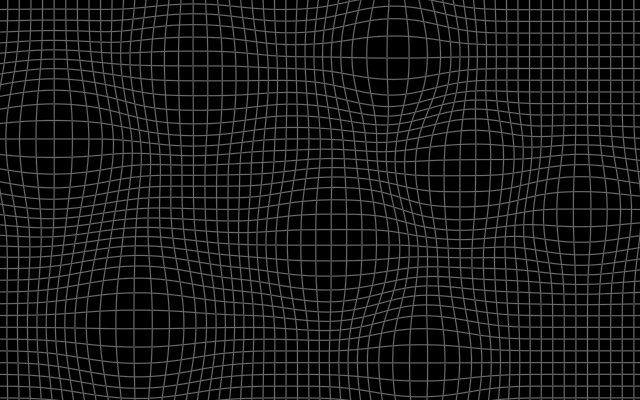
Reproduce this background procedurally as a Shadertoy shader.

```glsl
const vec2 CELLS = vec2(34.5, 34.0);   // undistorted cells per canvas height
const vec2 GRID_PHASE = vec2(0.33, -0.18);
const float LINE_WIDTH = 0.0029;       // in canvas heights
const float EDGE_SOFTNESS = 1.15;      // in pixels
const vec3 BACKGROUND = vec3(0.0);
const vec3 LINE_COLOR = vec3(0.43);

// Each lens: centre x, centre y, radius, strength
const int ROUND_COUNT = 5;
const vec4 ROUND_LENSES[ROUND_COUNT] = vec4[ROUND_COUNT](
    vec4(0.135, 0.652, 0.190, 0.37),
    vec4(0.344, 0.188, 0.200, 0.37),
    vec4(0.985, 0.862, 0.165, 0.48),
    vec4(1.452, 0.473, 0.150, 0.34),
    vec4(1.052, 0.095, 0.168, 0.36)
);
const int FLAT_COUNT = 3;
const vec4 FLAT_LENSES[FLAT_COUNT] = vec4[FLAT_COUNT](
    vec4(1.150, 0.573, 0.170, 0.27),
    vec4(0.840, 0.390, 0.190, 0.25),
    vec4(0.485, 0.805, 0.185, 0.21)
);

// Pull toward the centre; a higher falloff gives a flatter middle and tighter rim
vec2 lensOffset(vec2 p, vec4 lens, float falloff) {
    vec2 d = p - lens.xy;
    return -lens.w * d * exp(-pow(length(d) / lens.z, falloff));
}

// Sum of all lenses, so that neighbours squeeze the grid between them
vec2 bulge(vec2 p) {
    vec2 offset = vec2(0.0);
    for (int i = 0; i < ROUND_COUNT; i++) {
        offset += lensOffset(p, ROUND_LENSES[i], 2.8);
    }
    for (int i = 0; i < FLAT_COUNT; i++) {
        offset += lensOffset(p, FLAT_LENSES[i], 4.0);
    }
    return p + offset;
}

// Soft pixel coverage of lines at whole values of a coordinate
float lineCoverage(float coord, float widthPx, float softPx) {
    float slope = length(vec2(dFdx(coord), dFdy(coord)));
    float distPx = abs(fract(coord + 0.5) - 0.5) / max(slope, 1e-5);
    float ramp = (0.5 * (widthPx + softPx) - distPx) / softPx;
    return clamp(ramp, 0.0, min(widthPx / softPx, 1.0));
}

void mainImage(out vec4 fragColor, in vec2 fragCoord) {
    vec2 p = fragCoord / iResolution.y;
    vec2 grid = bulge(p) * CELLS + GRID_PHASE;

    // Equal line width everywhere, whatever the local stretch
    float widthPx = LINE_WIDTH * iResolution.y;
    float columns = lineCoverage(grid.x, widthPx, EDGE_SOFTNESS);
    float rows = lineCoverage(grid.y, widthPx, EDGE_SOFTNESS);

    fragColor = vec4(mix(BACKGROUND, LINE_COLOR, max(columns, rows)), 1.0);
}
```
